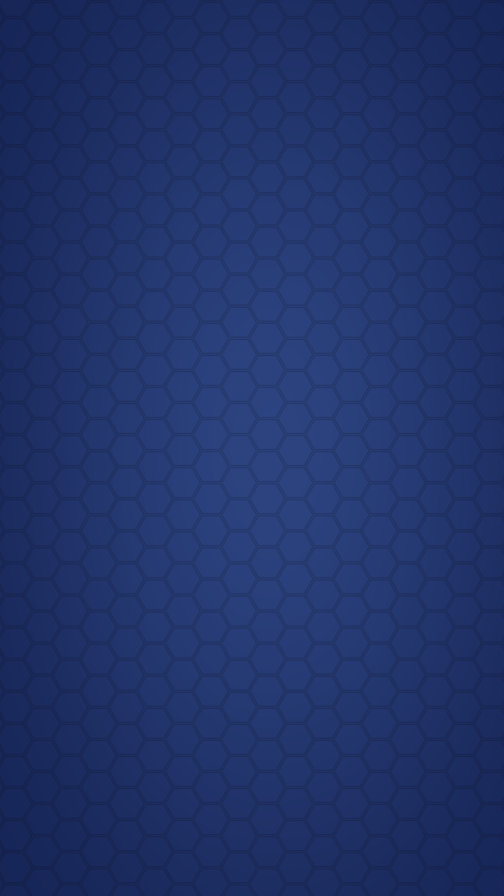
A WebGL 2 fragment shader for this pattern:

```glsl
#version 300 es
precision highp float;

uniform vec2 u_resolution;
out vec4 outColor;

// Layout, in units of canvas height
const float CELL_HEIGHT = 0.03581;
const float COLUMN_STEP = 0.03138;
const vec2 CELL_ORIGIN = vec2(0.2669, 0.5329);

// Outline, in units of cell height
const float LINE_INSET = 0.036;
const float LINE_HALF_WIDTH = 0.016;
const float LINE_DARKEN = 0.16;
const float GAP_DARKEN = 0.045;
const float CELL_VARIATION = 0.006;

// Backdrop glow, in fractions of the canvas
const vec2 GLOW_CENTER = vec2(0.54, 0.51);
const float GLOW_RADIUS = 1.53;
const vec3 GLOW_COLOR = vec3(0.174, 0.264, 0.503);
const vec3 EDGE_COLOR = vec3(0.089, 0.146, 0.340);

const vec2 HEX_REPEAT = vec2(1.7320508, 1.0);

float hash(vec2 p) {
    vec3 q = fract(vec3(p.xyx) * 0.1031);
    q += dot(q, q.yzx + 33.33);
    return fract((q.x + q.y) * q.z);
}

// Offset from the nearest center of a flat-topped hexagon grid
vec2 hexLocal(vec2 p) {
    vec2 halfRepeat = 0.5 * HEX_REPEAT;
    vec2 a = mod(p, HEX_REPEAT) - halfRepeat;
    vec2 b = mod(p - halfRepeat, HEX_REPEAT) - halfRepeat;
    return dot(a, a) < dot(b, b) ? a : b;
}

// Distance inward from the border of a hexagon of unit height
float hexBorder(vec2 p) {
    p = abs(p);
    return 0.5 - max(p.y, dot(p, vec2(0.8660254, 0.5)));
}

// Box-filtered step, one pixel wide
float softStep(float edge, float x, float pixel) {
    return clamp((x - edge) / pixel + 0.5, 0.0, 1.0);
}

void main() {
    vec2 uv = gl_FragCoord.xy / u_resolution;
    vec2 pos = gl_FragCoord.xy / u_resolution.y;

    // Radial glow, stretched to the canvas
    float fade = smoothstep(0.0, GLOW_RADIUS, 2.0 * length(uv - GLOW_CENTER));
    vec3 color = mix(GLOW_COLOR, EDGE_COLOR, fade);

    // Honeycomb cell
    vec2 cellSize = vec2(COLUMN_STEP / 0.8660254, CELL_HEIGHT);
    vec2 grid = (pos - CELL_ORIGIN) / cellSize;
    vec2 local = hexLocal(grid);
    vec2 cellId = round((grid - local) / (0.5 * HEX_REPEAT));
    color *= 1.0 + CELL_VARIATION * (2.0 * hash(cellId + 100.0) - 1.0);

    // Thin inset outline with a shallow gap between neighbors
    float border = hexBorder(local);
    float pixel = 1.0 / (u_resolution.y * CELL_HEIGHT);
    float outer = softStep(LINE_INSET - LINE_HALF_WIDTH, border, pixel);
    float inner = softStep(LINE_INSET + LINE_HALF_WIDTH, border, pixel);
    color *= 1.0 - LINE_DARKEN * (outer - inner) - GAP_DARKEN * (1.0 - outer);

    outColor = vec4(color, 1.0);
}
```
